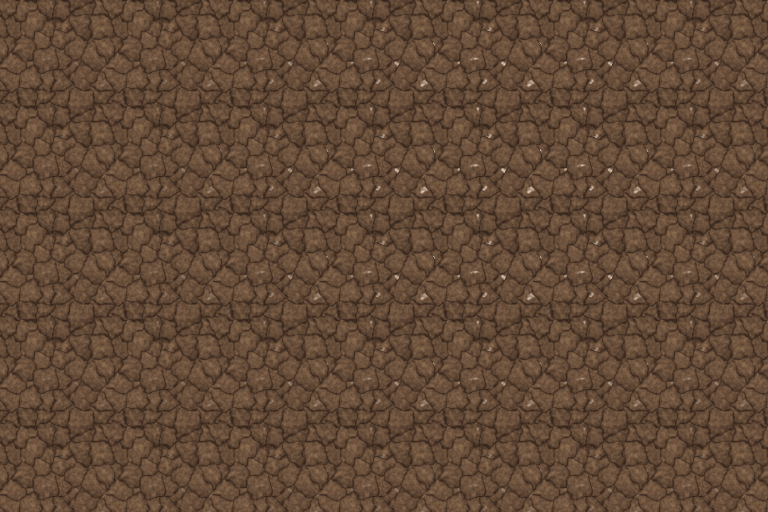
Give the GLSL for this texture, as a WebGL 2 fragment shader.

```glsl
#version 300 es
// Repeating brown cobbled hide: domed stones, dark cracks and wet glints.
precision highp float;
uniform vec2 u_resolution;
out vec4 outColor;

const float TILES_DOWN = 4.8;   // square tiles in the canvas height
const float STONES = 6.0;       // stone cells along one tile side
const float PI = 3.14159265;
const vec3 DARK = vec3(0.275, 0.198, 0.147);
const vec3 LIGHT = vec3(0.51, 0.39, 0.29);
const vec3 GLINT = vec3(0.84, 0.75, 0.67);

// Two random values in 0..1 for an integer cell and a seed.
vec2 hash2(vec2 cell, uint seed) {
    uvec2 v = uvec2(cell) + seed * uvec2(131u, 57u);
    v = v * 1664525u + 1013904223u;
    for (int i = 0; i < 2; i++) {
        v.x += v.y * 1664525u;
        v.y += v.x * 1664525u;
        v ^= v >> 16u;
    }
    return vec2(v >> 8u) / 16777216.0;
}

float cornerSlope(vec2 cell, vec2 offset, float period, uint seed) {
    float angle = 2.0 * PI * hash2(mod(cell, period), seed).x;
    return dot(vec2(cos(angle), sin(angle)), offset);
}

// Gradient noise that wraps once per tile.
float noise(vec2 p, float period, uint seed) {
    p *= period;
    vec2 c = floor(p), f = p - c;
    vec2 s = f * f * f * (f * (f * 6.0 - 15.0) + 10.0);
    vec2 e = vec2(1.0, 0.0);
    float top = mix(cornerSlope(c, f, period, seed),
                    cornerSlope(c + e.xy, f - e.xy, period, seed), s.x);
    float low = mix(cornerSlope(c + e.yx, f - e.yx, period, seed),
                    cornerSlope(c + e.xx, f - e.xx, period, seed), s.x);
    return mix(top, low, s.y);
}

// Stone centre in xy, size weight in z; stones grow toward mid tile.
vec3 stone(vec2 cell, float count) {
    vec2 id = mod(cell, count);
    float middle = sin(PI * (id.y + 0.5) / count);
    float size = hash2(id, 2u).x;
    return vec3(cell + 0.1 + 0.8 * hash2(id, 1u), 0.6 * size * mix(0.3, 1.0, middle));
}

// Power diagram: offset from the stone centre, distance to crack; gives its cell.
vec2 findStone(vec2 q, float count, out vec2 rel, out float edge) {
    vec2 base = floor(q), owner = base;
    vec3 best = vec3(0.0);
    float least = 1e5;
    for (int k = 0; k < 25; k++) {
        vec2 cell = base + vec2(k % 5 - 2, k / 5 - 2);
        vec3 s = stone(cell, count);
        float power = dot(q - s.xy, q - s.xy) - s.z;
        if (power < least) { least = power; best = s; owner = cell; }
    }
    edge = 1e5;
    for (int k = 0; k < 25; k++) {
        vec2 cell = base + vec2(k % 5 - 2, k / 5 - 2);
        if (cell == owner) continue;
        vec3 s = stone(cell, count);
        float power = dot(q - s.xy, q - s.xy) - s.z;
        edge = min(edge, (power - least) / (2.0 * distance(s.xy, best.xy)));
    }
    rel = q - best.xy;
    return mod(owner, count);
}

// Small wet highlight on some stones.
float glint(vec2 rel, vec2 id, float blur) {
    vec2 place = 0.3 * (hash2(id, 4u) - 0.5) - vec2(0.0, 0.08);
    vec2 pick = hash2(id, 5u);
    float radius = mix(0.08, 0.15, pick.y);
    return step(0.78, pick.x) * (1.0 - smoothstep(radius - blur, radius + blur, length(rel - place)));
}

void main() {
    vec2 uv = gl_FragCoord.xy / u_resolution;
    vec2 p = vec2(uv.x * u_resolution.x / u_resolution.y, 1.0 - uv.y) * TILES_DOWN;
    float pixel = TILES_DOWN * STONES / u_resolution.y;

    // Uneven stone outlines
    vec2 warp = vec2(noise(p, 11.0, 11u), noise(p, 11.0, 12u));
    vec2 rel;
    float edge;
    vec2 id = findStone(p * STONES + 0.32 * warp, STONES, rel, edge);

    // Rounded body lit from above, with pebbly skin
    float grain = noise(p, 24.0, 21u) + 0.8 * noise(p, 43.0, 22u);
    float pebbles = smoothstep(0.08, 0.4, noise(p, 17.0, 23u));
    float tone = 0.44 + 0.2 * (hash2(id, 3u).x - 0.5);
    tone += 0.2 * smoothstep(0.0, 0.35, edge) - 0.22 * dot(rel, vec2(0.4, 0.9));
    tone += 0.42 * grain + 0.22 * pebbles;

    // Cracks and the faint horizontal tile seam
    float crack = 1.0 - smoothstep(0.0, max(0.1, 1.2 * pixel), edge);
    float seam = 1.0 - smoothstep(0.0, 0.03, abs(fract(p.y + 0.5) - 0.5));
    tone -= 0.5 * crack + 0.12 * seam;

    // Glints are strongest right of the canvas centre
    vec2 away = (uv - vec2(0.66, 0.66)) / vec2(0.32, 0.5);
    float gloss = 0.15 + 0.75 * exp(-dot(away, away));
    float shine = glint(rel, id, max(0.06, 0.5 * pixel)) * gloss * (0.9 + grain);

    vec3 color = mix(DARK, LIGHT, clamp(tone, -0.25, 1.25));
    outColor = vec4(mix(color, GLINT, clamp(shine, 0.0, 1.0)), 1.0);
}
```
